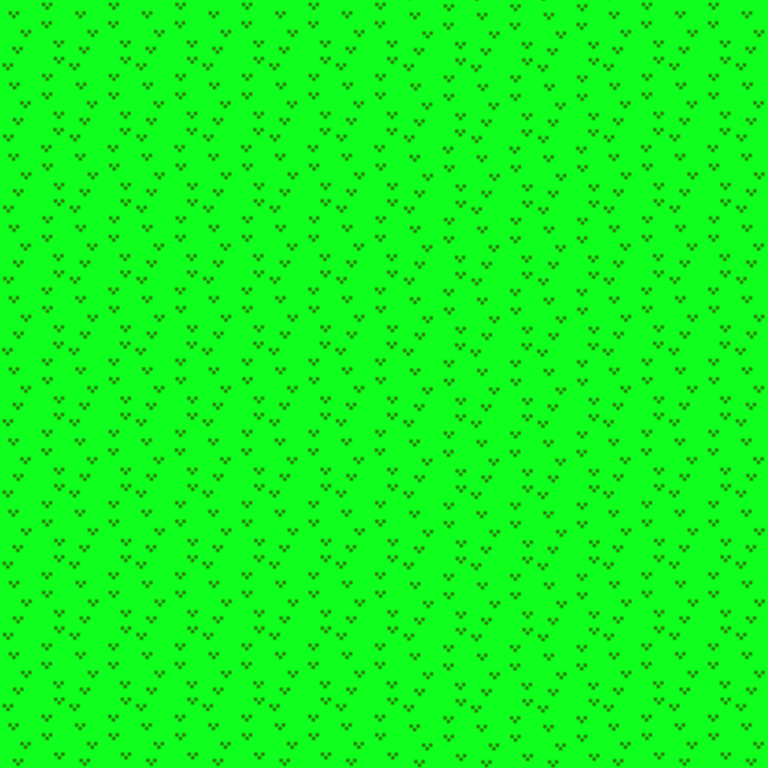
Reproduce this pattern procedurally as a WebGL 1 fragment shader.

```glsl
precision highp float;
// Bright green ground strewn with small three-dot sprouts in a repeating tile.

uniform vec2 u_resolution;

#define REPEATS vec2(11.524, 10.787)
#define DOT_STEP 0.00456
#define DOT_HALF 0.0022
#define DOT_BLUR 0.0020
#define ROW_JITTER 0.0016
#define BAND_SHIFT vec2(0.0024, 0.0020)
#define BAND_START 0.53
#define BAND_END 0.79
#define GROUND vec3(0.06, 1.00, 0.12)
#define SPROUT vec3(0.16, 0.44, 0.00)

float hash(vec2 p) {
  return fract(sin(dot(p, vec2(127.1, 311.7))) * 43758.5453);
}

// Soft square centred on the origin
float softDot(vec2 p) {
  vec2 c = 1.0 - smoothstep(DOT_HALF - DOT_BLUR, DOT_HALF + DOT_BLUR, abs(p));
  return c.x * c.y;
}

// Two dots above one, with y pointing down
float sprout(vec2 p) {
  float pair = softDot(vec2(abs(p.x) - DOT_STEP, p.y + 0.5 * DOT_STEP));
  return max(pair, softDot(p - vec2(0.0, 0.5 * DOT_STEP)));
}

// Nearest repeat of the sprout at a given place in the tile
float repeatedSprout(vec2 p, vec2 place) {
  vec2 cell = floor(p * REPEATS - place + 0.5);
  vec2 centre = (cell + place) / REPEATS;

  // Slight slip of the columns inside one vertical band
  float band = smoothstep(BAND_START - 0.03, BAND_START + 0.03, centre.x)
             * (1.0 - smoothstep(BAND_END - 0.03, BAND_END + 0.03, centre.x));
  centre += BAND_SHIFT * band;

  // Small unevenness from row to row
  centre.x += ROW_JITTER * (hash(vec2(cell.y, place.y)) - 0.5);
  return sprout(p - centre);
}

void main() {
  vec2 p = gl_FragCoord.xy / u_resolution;
  p.y = 1.0 - p.y;

  // Each column holds two places in the tile, as fractions from its top left
  mat4 places = mat4(
    0.705, 0.087, 0.210, 0.208,
    0.705, 0.347, 0.390, 0.470,
    0.885, 0.618, 0.270, 0.706,
    0.885, 0.847, 0.120, 0.938);

  float ink = 0.0;
  for (int i = 0; i < 4; i++) {
    ink = max(ink, repeatedSprout(p, places[i].xy));
    ink = max(ink, repeatedSprout(p, places[i].zw));
  }
  gl_FragColor = vec4(mix(GROUND, SPROUT, ink), 1.0);
}
```
